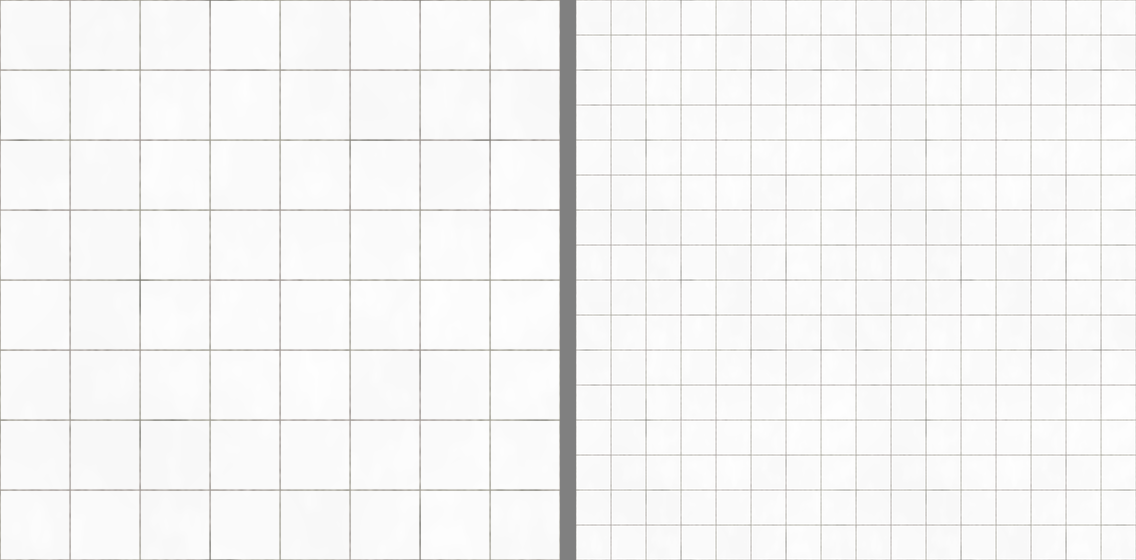
Left: one tile. Right: repeated 2 by 2.
Give the GLSL for this texture, as a Shadertoy shader.

```glsl
const float TILES = 8.0;            // repeats across and down
const float GROUT_WIDTH = 0.0168;   // share of one tile
const vec2 GROUT_SHIFT = vec2(0.0012, -0.0012); // joint offset, share of one tile
const float WIDTH_WEAR = 0.25;      // unevenness of the joint width
const float GRIME_AMOUNT = 0.75;    // strength of dark joint stains
const float TILE_SHADE = 0.008;     // brightness spread between tiles
const float BROAD_SHADE = 0.014;    // slow drift over the whole wall
const float CLOUD_SHADE = 0.008;    // soft clouds in the glaze
const float STREAK_SHADE = 0.005;   // vertical runs in the glaze
const vec3 GLAZE = vec3(0.982, 0.982, 0.982);
const vec3 GROUT_WARM = vec3(0.61, 0.58, 0.56);
const vec3 GROUT_OLIVE = vec3(0.61, 0.60, 0.55);
const vec3 GRIME = vec3(0.32, 0.32, 0.29);

// Two random values in 0..1 for an integer cell
vec2 hash2(vec2 cell) {
    uvec2 v = uvec2(ivec2(cell)) * 1664525u + 1013904223u;
    v.x += v.y * 1664525u;
    v.y += v.x * 1664525u;
    v ^= v >> 16u;
    v.x += v.y * 1664525u;
    v.y += v.x * 1664525u;
    v ^= v >> 16u;
    return vec2(v & 65535u) / 65535.0;
}

float cornerSlope(vec2 cell, vec2 corner, vec2 f, float period) {
    float angle = 6.28318 * hash2(mod(cell + corner, period)).x;
    return dot(vec2(cos(angle), sin(angle)), f - corner);
}

// Gradient noise that wraps after a whole number of cells
float gradientNoise(vec2 p, float period) {
    vec2 cell = floor(p), f = fract(p);
    vec2 u = f * f * f * (f * (f * 6.0 - 15.0) + 10.0);
    float low = mix(cornerSlope(cell, vec2(0, 0), f, period),
                    cornerSlope(cell, vec2(1, 0), f, period), u.x);
    float high = mix(cornerSlope(cell, vec2(0, 1), f, period),
                     cornerSlope(cell, vec2(1, 1), f, period), u.x);
    return mix(low, high, u.y);
}

float fractalNoise(vec2 p, float period) {
    float sum = 0.0, gain = 1.0;
    for (int i = 0; i < 3; i++) {
        sum += gain * gradientNoise(p, period);
        p *= 2.0;
        period *= 2.0;
        gain *= 0.5;
    }
    return sum;
}

// Slow drift, plus clouds and runs shifted differently in every tile
vec3 glazeColor(vec2 uv, vec2 tile, vec2 local) {
    vec2 seed = hash2(tile);
    vec2 shift = floor(seed * 200.0);
    float broad = gradientNoise(uv * 3.0, 3.0);
    float cloud = fractalNoise(local * vec2(1.6, 1.1) + shift, 256.0);
    float streak = gradientNoise(local * vec2(7.0, 1.5) + shift.yx, 256.0);
    float patchMask = smoothstep(0.0, 0.45, cloud);
    float shade = TILE_SHADE * (seed.x - 0.5)
                + BROAD_SHADE * broad
                + CLOUD_SHADE * (patchMask - 0.35)
                + STREAK_SHADE * streak * patchMask;
    return GLAZE + shade;
}

// Joint tint drifts slowly, with a few long dark stains
vec3 groutColor(vec2 uv) {
    float tint = smoothstep(-0.3, 0.3, gradientNoise(uv * 5.0, 5.0));
    float stain = smoothstep(0.2, 0.65, fractalNoise(uv * 6.0, 6.0));
    float grain = gradientNoise(uv * 96.0, 96.0);
    vec3 base = mix(GROUT_WARM, GROUT_OLIVE, tint) + 0.14 * grain;
    return mix(base, GRIME, GRIME_AMOUNT * stain);
}

void mainImage(out vec4 fragColor, in vec2 fragCoord) {
    vec2 uv = fragCoord / iResolution.xy;
    vec2 grid = uv * TILES - GROUT_SHIFT;
    vec2 tile = mod(floor(grid), TILES);
    vec2 local = fract(grid);

    // Signed distance to the nearest joint on each axis
    vec2 toJoint = local - step(0.5, local);
    float wear = 1.0 + WIDTH_WEAR * fractalNoise(uv * 40.0, 40.0);
    float halfWidth = 0.5 * GROUT_WIDTH * wear;

    // Overlap of the pixel footprint with each joint
    vec2 pixel = TILES / iResolution.xy;
    vec2 overlap = min(toJoint + 0.5 * pixel, vec2(halfWidth))
                 - max(toJoint - 0.5 * pixel, vec2(-halfWidth));
    vec2 cover = clamp(overlap / pixel, 0.0, 1.0);
    float joint = 1.0 - (1.0 - cover.x) * (1.0 - cover.y);

    vec3 color = mix(glazeColor(uv, tile, local), groutColor(uv), joint);
    fragColor = vec4(clamp(color, 0.0, 1.0), 1.0);
}
```
